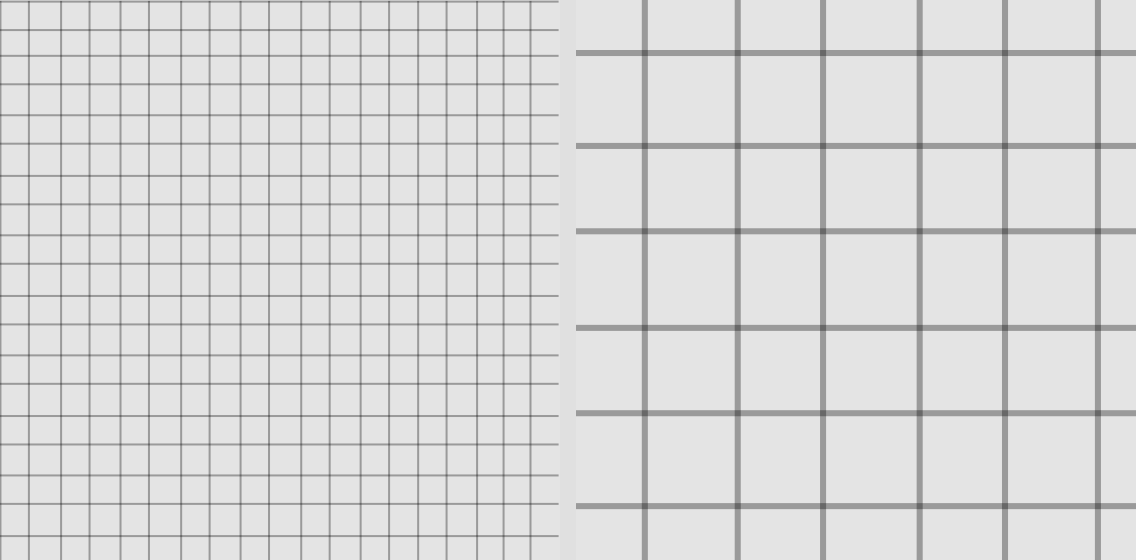
Left, the full canvas; right, a detail of the centre.
Give the GLSL for this pattern, as a Shadertoy shader.

```glsl
// Thin grey ruled grid on pale paper, 19 lines each way, with uneven cells.
// Spacing follows a four-cell rhythm (narrow, mid, narrow, wide), tightened
// near the right and top borders; translucent lines darken where they cross.

const vec3  PAPER       = vec3(0.894);
const float INK_OPACITY = 0.325;
const float LINE_WIDTH  = 0.0036;
const int   FIRST_LINE  = -2;
const int   LAST_LINE   = 16;

// Cell rhythm, as fractions of the canvas
const float RHYTHM      = 0.2144;
const float NARROW_CELL = 0.0508;
const float MID_CELL    = 0.0553;
const vec2  START       = vec2(0.1091, 0.0997);  // line 0, from left and top

// Border irregularities
const float TOP_SHIFT   = 0.0115;
const float RIGHT_SHIFT = 0.0056;
const float RIGHT_CROWD = 0.0138;
const int   RIGHT_FROM  = 12;
const vec2  MARGIN      = vec2(0.0025, 0.0016);  // blank at right and top

// Distance of line i from line 0 in the regular rhythm
float rhythmOffset(int i) {
    float n = float(i);
    float group = floor(n / 4.0);
    float rest = n - 4.0 * group;
    return group * RHYTHM
         + floor(rest / 2.0) * (NARROW_CELL + MID_CELL)
         + mod(rest, 2.0) * NARROW_CELL;
}

// Positions of the i-th vertical (x) and horizontal (y) line
vec2 linePosition(int i) {
    vec2 pos = START + rhythmOffset(i);
    if (i < 0) pos.y += TOP_SHIFT;
    if (i >= RIGHT_FROM) {
        float u = float(i - RIGHT_FROM) / 4.0;
        pos.x -= RIGHT_SHIFT + RIGHT_CROWD * u * u * u * u;
    }
    return pos;
}

void mainImage(out vec4 fragColor, in vec2 fragCoord) {
    vec2 pixel = 1.0 / iResolution.xy;
    vec2 p = fragCoord * pixel;
    p.y = 1.0 - p.y;  // measure downward from the top

    // Pixel coverage of the nearest line on each axis
    vec2 coverage = vec2(0.0);
    for (int i = FIRST_LINE; i <= LAST_LINE; i++) {
        vec2 dist = abs(p - linePosition(i)) - 0.5 * LINE_WIDTH;
        coverage = max(coverage, clamp(0.5 - dist / pixel, 0.0, 1.0));
    }

    // Lines stop just short of the top and right borders
    coverage.x *= clamp((p.y - MARGIN.y) / pixel.y + 0.5, 0.0, 1.0);
    coverage.y *= clamp((1.0 - MARGIN.x - p.x) / pixel.x + 0.5, 0.0, 1.0);

    // Layer both sets of translucent ink
    vec2 transmitted = 1.0 - INK_OPACITY * coverage;
    fragColor = vec4(PAPER * transmitted.x * transmitted.y, 1.0);
}
```
